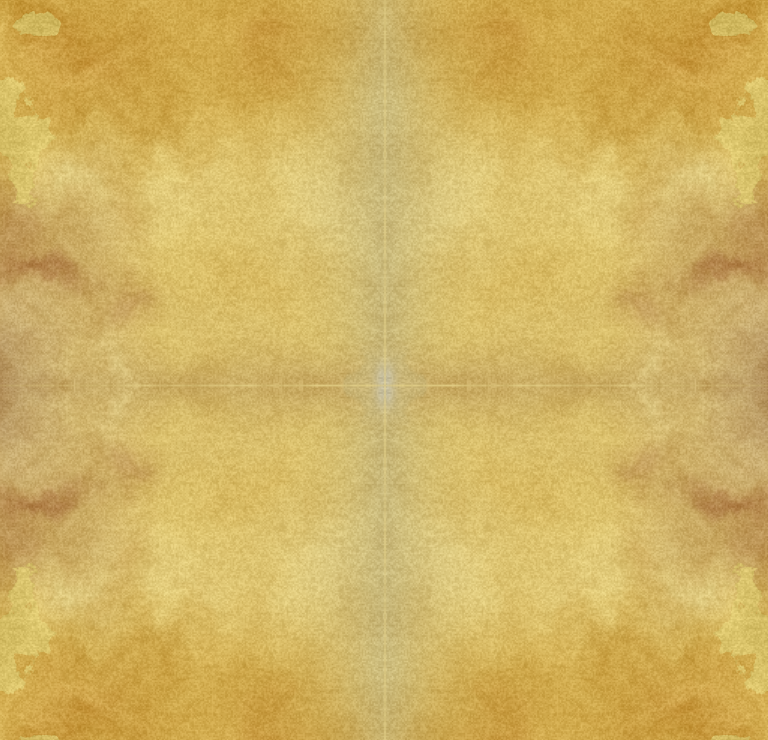
Give the GLSL for this background, as a Shadertoy shader.

```glsl
// Golden parchment, mottled and stained, mirrored in four around a pale cross.

const vec3 GOLD   = vec3(0.855, 0.745, 0.400);
const vec3 OCHRE  = vec3(0.810, 0.655, 0.285);
const vec3 AMBER  = vec3(0.775, 0.575, 0.235);
const vec3 CREAM  = vec3(0.895, 0.820, 0.530);
const vec3 SAND   = vec3(0.805, 0.690, 0.425);
const vec3 TAN    = vec3(0.765, 0.645, 0.375);
const vec3 BROWN  = vec3(0.620, 0.465, 0.300);
const vec3 RUST   = vec3(0.690, 0.495, 0.290);
const vec3 SAGE   = vec3(0.780, 0.715, 0.475);
const vec3 STRAW  = vec3(0.860, 0.780, 0.430);
const vec3 SILVER = vec3(0.750, 0.740, 0.670);

float hash(vec2 p) {
    vec3 h = fract(vec3(p.xyx) * 0.1031);
    h += dot(h, h.yzx + 33.33);
    return fract((h.x + h.y) * h.z);
}

float noise(vec2 p) {
    vec2 i = floor(p), f = fract(p);
    f = f * f * (3.0 - 2.0 * f);
    return mix(mix(hash(i), hash(i + vec2(1, 0)), f.x),
               mix(hash(i + vec2(0, 1)), hash(i + vec2(1, 1)), f.x), f.y);
}

float fbm(vec2 p) {
    float sum = 0.0, amp = 0.5;
    for (int i = 0; i < 5; i++) {
        sum += amp * noise(p);
        p = mat2(1.6, 1.2, -1.2, 1.6) * p + 7.3;
        amp *= 0.55;
    }
    return sum;
}

// Soft elliptical spot: 1 in the middle, fading to 0.
float spot(vec2 p, vec2 center, vec2 radius) {
    vec2 d = (p - center) / radius;
    return exp(-dot(d, d));
}

// Ragged flake with a crisp, eroded rim.
float flake(vec2 p, vec2 center, vec2 radius, float rough) {
    float d = length((p - center) / radius) + 2.4 * rough;
    return 1.0 - smoothstep(0.92, 1.08, d);
}

// Thin line with a bright core and soft flanks.
float seam(float d, float width) {
    return exp(-pow(d / width, 2.0));
}

// Broad washes of colour over one quadrant.
vec3 washes(vec2 q, vec2 w) {
    vec3 col = GOLD;
    col = mix(col, OCHRE, smoothstep(0.29, 0.49, w.y + 0.15 * w.x));
    col = mix(col, OCHRE, 0.55 * spot(w, vec2(0.22, 0.36), vec2(0.10, 0.09)));
    col = mix(col, OCHRE, 0.30 * spot(w, vec2(0.17, 0.14), vec2(0.06, 0.06)));
    col = mix(col, AMBER, 0.55 * spot(w, vec2(0.143, 0.445), vec2(0.045, 0.035)));
    col = mix(col, AMBER, 0.55 * spot(w, vec2(0.39, 0.42), vec2(0.08, 0.06)));
    col = mix(col, AMBER, 0.35 * spot(w, vec2(0.35, 0.23), vec2(0.03, 0.06)));
    col = mix(col, SAND, 0.80 * smoothstep(0.27, 0.42, w.x) * smoothstep(0.34, 0.18, w.y));
    col = mix(col, CREAM, 0.75 * spot(w, vec2(0.080, 0.24), vec2(0.08, 0.09)));
    col = mix(col, CREAM, 0.50 * spot(w, vec2(0.27, 0.25), vec2(0.10, 0.07)));
    col = mix(col, CREAM, 0.40 * spot(w, vec2(0.24, 0.09), vec2(0.09, 0.04)));
    col = mix(col, SAGE, 0.95 * exp(-pow(q.x / 0.060, 1.4)) * smoothstep(0.85, 0.30, q.y));
    float ripple = 0.036 + 0.020 * spot(q, vec2(0.16, 0.0), vec2(0.06, 0.3));
    col = mix(col, TAN, 0.75 * exp(-pow((0.6 * q.y + 0.4 * w.y) / ripple, 2.0)));
    return col;
}

// Darker and paler stains gathered near the sides.
vec3 stains(vec3 col, vec2 w) {
    col = mix(col, BROWN, 0.75 * spot(w, vec2(0.52, 0.01), vec2(0.09, 0.09)));
    col = mix(col, RUST, 0.80 * spot(w, vec2(0.46, 0.142), vec2(0.050, 0.017)));
    col = mix(col, RUST, 0.45 * spot(w, vec2(0.34, 0.10), vec2(0.035, 0.030)));
    col = mix(col, RUST, 0.45 * spot(w, vec2(0.50, 0.19), vec2(0.04, 0.06)));
    col = mix(col, CREAM, 0.65 * spot(w, vec2(0.405, 0.255), vec2(0.040, 0.025)));
    col = mix(col, CREAM, 0.30 * spot(w, vec2(0.39, 0.05), vec2(0.025, 0.05)));
    return col;
}

void mainImage(out vec4 fragColor, in vec2 fragCoord) {
    vec2 center = vec2(0.5013, 0.479) * iResolution.xy;
    vec2 q = abs(fragCoord - center) / iResolution.x;

    // Warped coordinates give the washes cloudy borders.
    float cloudA = fbm(q * 13.0 + 3.0), cloudB = fbm(q * 13.0 + 41.0);
    vec2 w = q + 0.09 * (vec2(cloudA, cloudB) - 0.527) * smoothstep(0.0, 0.12, q.x + q.y);
    vec3 col = stains(washes(q, w), w);

    // Cloudy mottling, stronger toward the sides.
    float side = smoothstep(0.15, 0.50, q.x);
    float mottle = fbm(q * 20.0 + 2.0 * cloudB + 17.0) - 0.527;
    col += mottle * mix(0.11, 0.25, side) * vec3(0.7, 1.0, 1.1);

    // Paper grain at two sizes and short brushed fibres.
    float grain = 0.095 * (noise(q * 512.0) - 0.5) + 0.035 * (noise(q * 230.0 + 9.0) - 0.5);
    grain += 0.030 * (noise(q * vec2(70.0, 330.0)) - 0.5);
    col += grain * vec3(0.9, 1.0, 1.1);

    // Flaked patches by the outer border.
    float rough = fbm(q * 34.0 + 5.0) - 0.527;
    float flakes = flake(q, vec2(0.474, 0.320), vec2(0.032, 0.060), rough);
    flakes = max(flakes, flake(q, vec2(0.492, 0.365), vec2(0.022, 0.045), rough));
    flakes = max(flakes, flake(q, vec2(0.456, 0.470), vec2(0.028, 0.016), rough));
    col = mix(col, STRAW + 0.15 * mottle + grain, 0.85 * flakes);

    // Silvery heart with a faceted halo.
    float facet = max(q.x * 0.87 + q.y * 0.5, q.y) + 0.05 * mottle;
    col = mix(col, SAGE + 0.015 + grain, 0.65 * (1.0 - smoothstep(0.036, 0.050, facet)));
    col = mix(col, SILVER + grain, 0.75 * spot(q, vec2(0.0, 0.008), vec2(0.013, 0.022)));

    // Bright seams of the cross, worn unevenly along their length.
    float wearY = 0.30 + 0.35 * noise(vec2(q.y * 45.0, 2.0));
    float wearX = (0.30 + 0.50 * noise(vec2(q.x * 45.0, 8.0))) * (1.0 - 0.6 * side);
    col = mix(col, CREAM, wearY * seam(q.x, 0.0016));
    col = mix(col, CREAM, wearX * seam(q.y, 0.0014));

    fragColor = vec4(clamp(col, 0.0, 1.0), 1.0);
}
```
